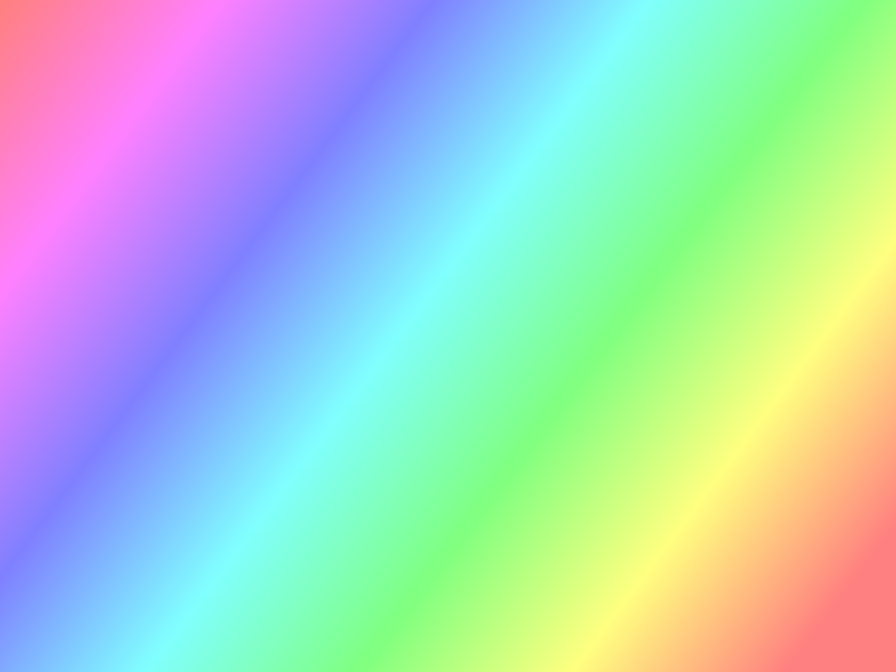
Reproduce this background procedurally as a WebGL 1 fragment shader.

```glsl
precision highp float;

uniform vec2 u_resolution;

#define BAND_NORMAL vec2(1.0, 0.75)
#define RAINBOW_START 0.0087
#define RAINBOW_SPAN 1.911
#define PASTEL_FLOOR 0.5

// Fully saturated colour for a hue in turns
vec3 hueColor(float hue) {
    vec3 ramp = abs(mod(hue * 6.0 + vec3(0.0, 4.0, 2.0), 6.0) - 3.0);
    return clamp(ramp - 1.0, 0.0, 1.0);
}

void main() {
    // Position from the top left corner, in canvas heights
    vec2 position = gl_FragCoord.xy / u_resolution.y;
    position.y = 1.0 - position.y;

    // Hue falls along the diagonal and rests at red in the far corner
    float travel = dot(position, BAND_NORMAL);
    float hue = max(1.0 - (travel - RAINBOW_START) / RAINBOW_SPAN, 0.0);

    vec3 pastel = mix(vec3(PASTEL_FLOOR), vec3(1.0), hueColor(hue));
    gl_FragColor = vec4(pastel, 1.0);
}
```
